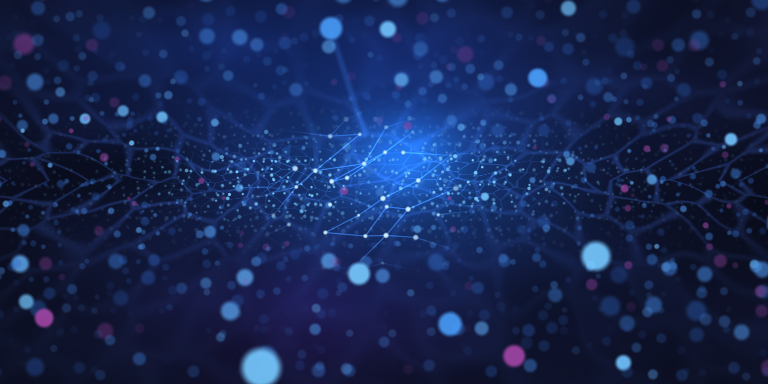
A WebGL 1 fragment shader for this background:

```glsl
precision highp float;
// A deep blue field of defocused lights around a glowing, sharp node network.
// Jittered grids scatter discs that grow away from the focal line; Voronoi
// borders form the faint web, and linked grid nodes form the bright centre.
uniform vec2 u_resolution;

const float FOCAL_Y = 0.53;
const vec2 NODE_CELL = vec2(0.080, 0.068);
const vec3 NAVY = vec3(0.052, 0.065, 0.150);
const vec3 INDIGO = vec3(0.085, 0.160, 0.400);
const vec3 AZURE = vec3(0.07, 0.36, 0.66);
const vec3 COBALT = vec3(0.13, 0.34, 0.73);
const vec3 SKY = vec3(0.28, 0.60, 0.96);
const vec3 ICE = vec3(0.46, 0.78, 0.99);
const vec3 PINK = vec3(0.62, 0.27, 0.64);

vec2 hash2(vec2 p) {
  vec2 k = vec2(dot(p, vec2(127.1, 311.7)), dot(p, vec2(269.5, 183.3)));
  return fract(sin(k) * 43758.547);
}
// Gaussian falloff with separate widths
float glow(vec2 p, vec2 center, vec2 size) {
  vec2 d = (p - center) / size;
  return exp(-dot(d, d));
}
float noise(vec2 p) {
  vec2 i = floor(p);
  vec2 f = smoothstep(0.0, 1.0, p - i);
  float low = mix(hash2(i).x, hash2(i + vec2(1.0, 0.0)).x, f.x);
  return mix(low, mix(hash2(i + vec2(0.0, 1.0)).x, hash2(i + 1.0).x, f.x), f.y);
}
float disc(vec2 d, float radius, float soft) {
  return 1.0 - smoothstep(radius - soft, radius + soft, length(d));
}
vec3 lamp(vec3 color, vec2 d, float radius, vec3 tint) {
  return mix(color, tint, 0.92 * disc(d, radius, radius * 0.26));
}
float segment(vec2 p, vec2 a, vec2 b, float width) {
  vec2 ab = b - a;
  float t = clamp(dot(p - a, ab) / dot(ab, ab), 0.0, 1.0);
  return 1.0 - smoothstep(0.0, width, length(p - a - ab * t));
}
// One light per cell: rgb is its tint, a its coverage
vec4 bokeh(vec2 p, float cell, float density, float seed, float px) {
  vec2 g = p / cell;
  g.x += hash2(vec2(floor(g.y), seed)).x;
  vec2 id = floor(g);
  vec2 place = hash2(id + seed);
  vec2 kind = hash2(id + seed + 17.0);
  float defocus = smoothstep(0.0, 0.36, abs((id.y + 0.5) * cell - FOCAL_Y));
  float radius = cell * mix(0.11, 0.23, defocus * (0.4 + 0.6 * kind.y));
  float light = disc((fract(g) - 0.28 - 0.44 * place) * cell, radius, max(px, radius * 0.35));
  float power = mix(0.95, 0.25, sqrt(min(kind.x / density, 1.0)));
  vec3 tint = mix(mix(COBALT, ICE, power * power), PINK, step(0.89, kind.y));
  return vec4(tint, light * power * step(kind.x, density));
}
// Borders between scattered cells
float web(vec2 p, float width) {
  vec2 near = vec2(9.0);
  for (int j = -1; j <= 1; j++) for (int i = -1; i <= 1; i++) {
    vec2 cell = floor(p) + vec2(float(i), float(j));
    float d = length(cell + hash2(cell) - p);
    near = vec2(min(near.x, d), min(near.y, max(near.x, d)));
  }
  return 1.0 - smoothstep(0.0, width, near.y - near.x);
}
vec2 node(vec2 id) { return (id + 0.1 + 0.8 * hash2(id + 5.0)) * NODE_CELL; }
// x: links between neighbouring nodes, y: the nodes themselves
vec2 network(vec2 p, float px) {
  vec2 result = vec2(0.0);
  for (int j = -1; j <= 1; j++) for (int i = -1; i <= 1; i++) {
    vec2 id = floor(p / NODE_CELL) + vec2(float(i), float(j));
    vec2 a = node(id);
    vec2 keep = step(hash2(id + 31.0), vec2(0.6));
    float link = segment(p, a, node(id + vec2(1.0, 0.0)), px) * keep.x;
    link = max(link, segment(p, a, node(id + 1.0), px) * keep.y);
    result = max(result, vec2(link, disc(p - a, 0.003 + 0.004 * hash2(id + 9.0).x, px)));
  }
  return result;
}
void main() {
  float px = 1.0 / u_resolution.y;
  vec2 p = gl_FragCoord.xy * px;
  p.x += 1.0 - 0.5 * u_resolution.x * px;
  float depth = abs(p.y - FOCAL_Y);
  // Ambient gradients, lightly mottled
  vec3 color = mix(NAVY, INDIGO, 0.75 * glow(p, vec2(0.98, 0.58), vec2(0.68, 0.4)));
  color += vec3(0.01, 0.05, 0.15) * glow(p, vec2(0.8, 0.88), vec2(0.6, 0.2));
  color += vec3(0.04, 0.0, 0.06) * glow(p, vec2(0.8, 0.17), vec2(0.32, 0.2));
  color *= 0.8 + 0.35 * noise(p * vec2(5.0, 9.0));
  color += AZURE * 0.32 * glow(p, vec2(1.02, 0.54), vec2(0.38, 0.2));
  color += AZURE * 0.6 * glow(p, vec2(1.06, 0.59), vec2(0.13, 0.1));
  // Web, sharpest along the focal line, with finer filaments at its flanks
  vec2 warped = (p - vec2(1.0, FOCAL_Y)) / (1.0 + 1.5 * depth) + 0.04 * noise(p * 9.0);
  float nearLine = exp(-depth * depth * 40.0);
  float threads = web(warped * vec2(9.0, 15.0), 0.12 + 0.8 * depth);
  color *= 1.0 - 0.35 * (1.0 - threads) * nearLine * smoothstep(0.3, 0.7, abs(p.x - 1.0));
  color += vec3(0.12, 0.21, 0.4) * threads * (0.08 + 0.3 * nearLine);
  float flanks = glow(p, vec2(0.7, 0.53), vec2(0.24, 0.08)) + glow(p, vec2(1.23, 0.54), vec2(0.2, 0.08));
  color += SKY * 0.25 * web(warped * vec2(24.0, 42.0), 0.13) * flanks;
  // Scattered lights, coarse to fine, then the sparkle band
  for (int i = 0; i < 5; i++) {
    float layer = float(i);
    vec4 light = bokeh(p, 0.12 * pow(0.77, layer), 0.36, 13.0 + layer * 41.0, px);
    color = mix(color, light.rgb, light.a * mix(1.0, exp(-depth * depth * 16.0), layer / 4.0));
  }
  float band = min(1.0, flanks + 0.4 * glow(p, vec2(1.0, 0.53), vec2(0.8, 0.12)));
  for (int i = 0; i < 3; i++) {
    vec4 spark = bokeh(p, 0.038 - 0.008 * float(i), 0.5, 230.0 + 19.0 * float(i), px);
    color = mix(color, ICE, min(1.0, spark.a * 1.8) * band);
  }
  // Central network and the ray rising from it
  vec2 net = network(p, px * 0.8 + 0.001);
  float focus = smoothstep(0.2, 0.7, glow(p, vec2(0.95, 0.5), vec2(0.27, 0.19)));
  color = mix(color + SKY * net.x * focus * 0.4, vec3(0.8, 0.94, 1.0), net.y * focus);
  color += SKY * 0.14 * segment(p, vec2(0.86, 0.925), vec2(0.95, 0.65), 0.014);
  // Large foreground lights
  color = lamp(color, p - vec2(0.862, 0.926), 0.029, SKY);
  color = lamp(color, p - vec2(1.552, 0.333), 0.037, ICE);
  color = lamp(color, p - vec2(0.680, 0.042), 0.050, ICE);
  color = lamp(color, p - vec2(1.401, 0.797), 0.024, SKY);
  color = lamp(color, p - vec2(0.935, 0.287), 0.028, ICE);
  color = lamp(color, p - vec2(1.172, 0.156), 0.030, SKY);
  color = lamp(color, p - vec2(0.115, 0.172), 0.024, PINK);
  gl_FragColor = vec4(lamp(color, p - vec2(1.339, 0.073), 0.028, PINK), 1.0);
}
```
